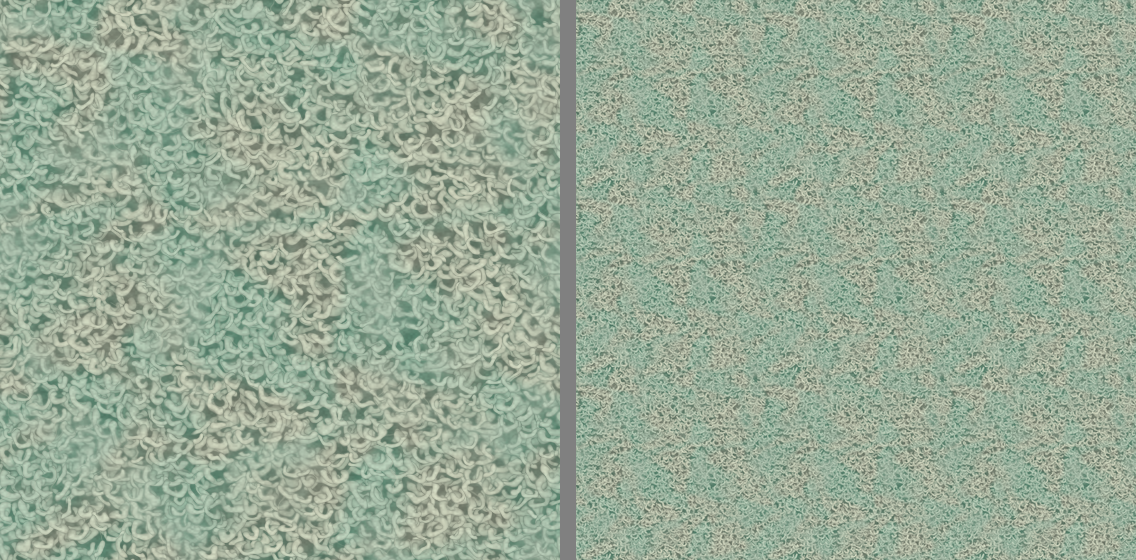
Left, the tile; right, the same tile 3 across and 3 down.
A three.js fragment shader for this texture:

```glsl
// Seamless terry cloth: overlapping curled yarn loops in cream and mint over a teal ground.
#define LOOPS 30.0        // loops across the tile, per layer
#define LAYERS 4          // piled layers of loops
#define HAIRS 11.0        // stray hairs across the tile
#define CREAM vec3(0.78, 0.80, 0.71)
#define MINT vec3(0.69, 0.77, 0.69)
#define TEAL vec3(0.36, 0.55, 0.46)
#define SHADE vec3(0.43, 0.46, 0.40)
#define HAZE vec3(0.65, 0.72, 0.65)
#define SHADOW 0.38       // darkening around each loop
#define GRAIN 0.10        // strength of the fibre grain
#define TAU 6.2831853

varying vec2 vUv;

vec4 hash4(vec3 p) {
  vec4 q = fract(p.xyzx * vec4(0.1031, 0.1030, 0.0973, 0.1099));
  q += dot(q, q.wzxy + 33.33);
  return fract((q.xxyz + q.yzzw) * q.zywx);
}

// Value noise that wraps after a whole number of cells
float wrapNoise(vec2 uv, vec2 cells, float seed) {
  vec2 p = uv * cells;
  vec2 i = floor(p), f = fract(p);
  f = f * f * (3.0 - 2.0 * f);
  vec2 lo = mod(i, cells), hi = mod(i + 1.0, cells);
  float a = hash4(vec3(lo, seed)).x;
  float b = hash4(vec3(hi.x, lo.y, seed)).x;
  float c = hash4(vec3(lo.x, hi.y, seed)).x;
  float d = hash4(vec3(hi, seed)).x;
  return mix(mix(a, b, f.x), mix(c, d, f.x), f.y);
}

// Broad cloudy patches from layered, warped sines, 0 to 1
float patches(vec2 uv, float seed) {
  vec2 a = TAU * uv;
  a += 0.9 * sin(2.0 * a.yx + seed) + 0.4 * sin(5.0 * a.yx - 2.0 * seed);
  return 0.5 + 0.25 * (sin(a.x + 2.0 * a.y + seed) + sin(3.0 * a.x - a.y + 3.0 * seed));
}

vec2 rotate(vec2 p, float angle) {
  float c = cos(angle), s = sin(angle);
  return vec2(c * p.x + s * p.y, c * p.y - s * p.x);
}

// Distance to an arc whose middle lies at the bottom of its circle
float arcDistance(vec2 p, float halfAngle, float radius) {
  p = vec2(abs(p.x), -p.y);
  vec2 tip = vec2(sin(halfAngle), cos(halfAngle));
  return tip.y * p.x > tip.x * p.y ? length(p - tip * radius) : abs(length(p) - radius);
}

// Lays one layer of loops over the colour below, lower rows in front
vec3 layLoops(vec3 color, vec2 q, float layer, vec3 yarn, vec3 deep, float lean, float blur) {
  q += layer * vec2(0.37, 0.61);
  vec2 cell = floor(q);
  for (int j = 1; j >= -1; j--) {
    for (int i = -1; i <= 1; i++) {
      vec2 id = cell + vec2(float(i), float(j));
      vec4 a = hash4(vec3(mod(id, LOOPS), layer + 1.0));
      vec4 b = hash4(vec3(mod(id, LOOPS), layer + 21.0));
      vec2 p = rotate(q - id - 0.5 - 0.6 * (a.xy - 0.5), lean + 2.2 * (a.z - 0.5));
      p.x *= mix(0.56, 0.95, a.w);
      float radius = mix(0.20, 0.38, b.x);
      float d = arcDistance(p, mix(0.7, 2.3, b.y), radius);
      float width = mix(0.10, 0.15, b.z);
      float height = (layer + b.w) / float(LAYERS);
      float sink = 0.4 * smoothstep(-0.2, 1.0, p.y / radius);
      float roundness = max(0.0, 1.0 - d * d / (width * width));
      vec3 thread = mix(deep, yarn, (0.5 + 0.5 * height) * (1.0 - sink));
      thread *= 0.88 + 0.17 * roundness;
      color = mix(color, deep * 0.96, SHADOW * smoothstep(width * 1.6, width * 0.6, d));
      color = mix(color, thread, smoothstep(width + blur, width - blur, d));
    }
  }
  return color;
}

// Coverage of thin stray hairs
float strayHairs(vec2 q) {
  vec2 cell = floor(q);
  float cover = 0.0;
  for (int j = -1; j <= 1; j++) {
    for (int i = -1; i <= 1; i++) {
      vec2 id = cell + vec2(float(i), float(j));
      vec4 h = hash4(vec3(mod(id, HAIRS), 47.0));
      float d = arcDistance(rotate(q - id - h.xy, TAU * h.z), 0.6, mix(0.4, 0.9, h.w));
      cover = max(cover, h.w * smoothstep(0.028, 0.0, d));
    }
  }
  return cover;
}

void main() {
  // Regional mood: yarn tint, lean of the loops and softness of the pile
  float warmth = smoothstep(0.2, 0.8, patches(vUv, 1.7));
  float haze = smoothstep(0.45, 0.95, patches(vUv, 4.1)) * (1.0 - 0.5 * warmth);
  float lean = 1.1 * (patches(vUv, 2.6) - 0.65);
  float mottle = wrapNoise(vUv, vec2(26.0), 5.0);
  vec3 yarn = mix(MINT, CREAM, warmth);
  vec3 deep = mix(TEAL, SHADE, clamp(0.2 + 0.6 * warmth + 0.8 * (mottle - 0.5), 0.0, 1.0));

  // Piled loops, bent slightly by noise
  vec2 bend = vec2(wrapNoise(vUv, vec2(62.0), 7.0), wrapNoise(vUv, vec2(62.0), 8.0)) - 0.5;
  vec2 q = vUv * LOOPS + 0.26 * bend;
  vec3 color = deep * (0.85 + 0.25 * mottle);
  for (int k = 0; k < LAYERS; k++) {
    color = layLoops(color, q, float(k), yarn, deep, lean, mix(0.045, 0.09, haze));
  }

  // Soft fuzz, fibre grain and stray hairs
  float fuzz = wrapNoise(vUv + 0.006 * bend, vec2(85.0, 120.0), 9.0);
  float grain = wrapNoise(vUv, vec2(230.0, 290.0), 10.0);
  color = mix(color, HAZE, 0.32 * haze + 0.22 * fuzz * fuzz);
  color *= 1.0 + GRAIN * (0.6 * fuzz + grain - 0.8);
  color = mix(color, CREAM, 0.28 * strayHairs(vUv * HAIRS + 0.15 * bend));
  gl_FragColor = vec4(color, 1.0);
}
```
